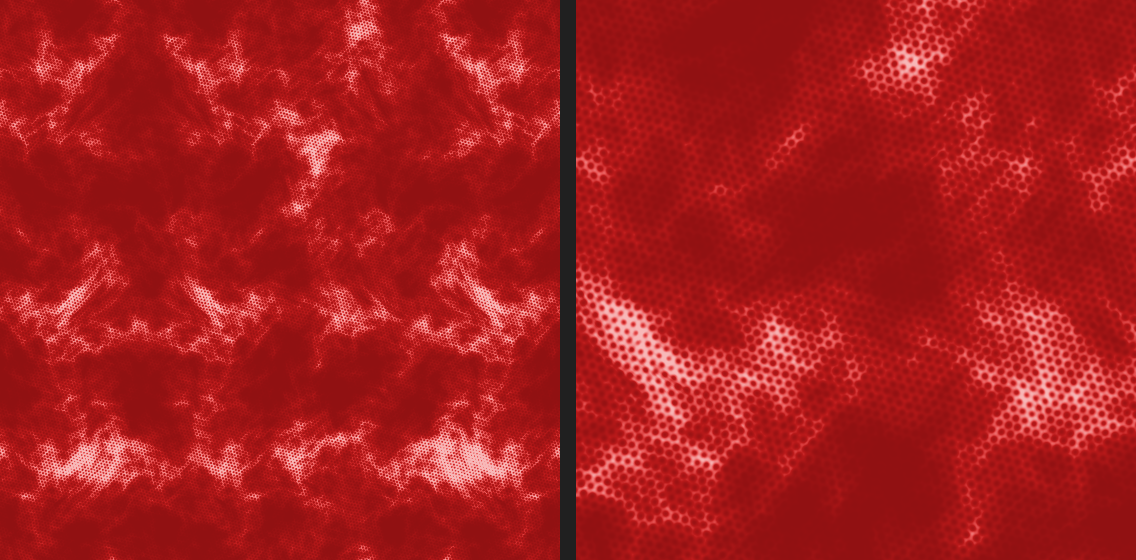
Left: the whole. Right: its middle third, enlarged.
A three.js fragment shader for this texture:

```glsl
// Red dyed cloth with bleached, ragged pink clouds over a fine slanted weave; tiles once.
varying vec2 vUv;

#define DEEP vec3(0.57, 0.065, 0.07)
#define RED vec3(0.83, 0.12, 0.12)
#define CORAL vec3(0.92, 0.39, 0.39)
#define BLUSH vec3(0.97, 0.72, 0.72)
#define CLUMPS 5.0     // largest cloud cells across
#define GAIN 0.70      // strength of each finer octave
#define CONTRAST 1.28  // spread of the dye
#define SWIRL 0.036    // domain warp
#define WEAVE 0.13     // weave contrast
#define BANDS 0.028    // strength of the cloudy rows

const float TAU = 6.2831853;

vec2 hash2(vec2 p) {
  vec2 k = vec2(dot(p, vec2(127.1, 311.7)), dot(p, vec2(269.5, 183.3)));
  return fract(sin(k) * 43758.54);
}

// Distance to the nearest cell point, repeating every "period" cells
float cellular(vec2 p, float period) {
  vec2 cell = floor(p), local = fract(p);
  float nearest = 8.0;
  for (int y = -1; y <= 1; y++) {
    for (int x = -1; x <= 1; x++) {
      vec2 offset = vec2(float(x), float(y));
      vec2 id = mod(cell + offset, period);
      vec2 d = offset + hash2(id + period * 1.7) - local;
      nearest = min(nearest, dot(d, d));
    }
  }
  return sqrt(nearest);
}

// Layered sines with whole frequencies keep the warp seamless
vec2 swirl(vec2 p) {
  float f = 3.0;
  for (int i = 0; i < 5; i++) {
    p += SWIRL / f * sin(TAU * f * p.yx + vec2(1.3, 4.1) * f);
    p += 0.5 * SWIRL / f * sin(TAU * f * (p.x + p.y * vec2(1.0, -1.0)) + f);
    f *= 2.0;
  }
  return p;
}

// Octaves are shifted apart so that their cells do not line up
float clouds(vec2 p) {
  p = swirl(p);
  float sum = 0.0, total = 0.0, weight = 1.0, freq = CLUMPS;
  for (int i = 0; i < 6; i++) {
    sum += weight * cellular(p * freq, freq);
    total += weight;
    weight *= GAIN;
    freq *= 2.0;
    p += vec2(0.37, 0.61);
  }
  return sum / total;
}

// Three crossing waves make a slanted honeycomb of dark dots
float weave(vec2 p) {
  p += 0.0007 * sin(TAU * vec2(9.0, 7.0) * p.yx) + 0.0004 * sin(TAU * 23.0 * p.yx);
  float a = TAU * dot(p, vec2(194.0, 52.0));
  float b = TAU * dot(p, vec2(52.0, 194.0));
  return -(cos(a) + cos(b) + cos(b - a)) / 3.0;
}

vec3 dye(float n) {
  float fade = clamp((n - 0.20) / 0.42, 0.0, 1.0);
  vec3 colour = mix(DEEP, RED, fade * fade);
  float bleach = 2.0 * smoothstep(0.51, 0.75, n);
  colour = mix(colour, CORAL, clamp(bleach, 0.0, 1.0));
  return mix(colour, BLUSH, clamp(bleach - 1.0, 0.0, 1.0));
}

void main() {
  vec2 uv = vUv;

  // The sides mirror each other, the middle is free
  float side = abs(uv.x - 0.5);
  float mirrored = smoothstep(0.15, 0.22, side + 0.06 * sin(TAU * 2.0 * uv.y));
  float n = mix(clouds(uv), clouds(vec2(side, uv.y)), mirrored);

  // Three cloudy rows, heavier on the right
  n += BANDS * cos(TAU * 3.0 * (uv.y - 0.17));
  n += 0.6 * BANDS * cos(TAU * (uv.x - 0.75));
  n = 0.42 + CONTRAST * (n - 0.43);

  // Threads show most where the dye is thin
  n += WEAVE * weave(uv) * smoothstep(0.0, 0.6, n);
  gl_FragColor = vec4(dye(n), 1.0);
}
```
